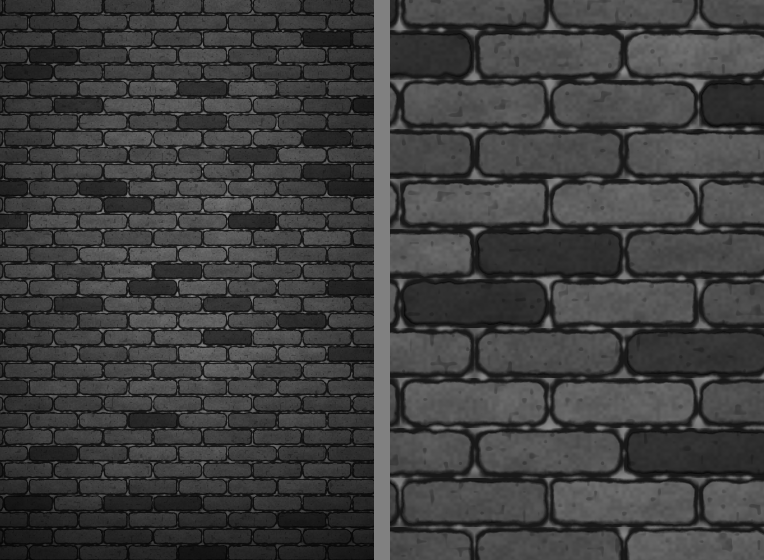
Left: the whole. Right: its middle third, enlarged.
This texture is drawn by a Shadertoy shader. Its source:

```glsl
// Dark grey running-bond brick wall with worn mortar joints and a soft vignette.

const float ROWS = 33.77;         // brick courses in the canvas height
const float BRICK_LENGTH = 3.0;   // brick pitch, in course heights
const vec2 WALL_SHIFT = vec2(-0.22, 0.143);

float hash(vec2 p) {
    vec3 q = fract(vec3(p.xyx) * 0.1031);
    q += dot(q, q.yzx + 33.33);
    return fract((q.x + q.y) * q.z);
}

float noise(vec2 p) {
    vec2 i = floor(p), f = fract(p);
    f = f * f * (3.0 - 2.0 * f);
    return mix(mix(hash(i), hash(i + vec2(1, 0)), f.x),
               mix(hash(i + vec2(0, 1)), hash(i + vec2(1, 1)), f.x), f.y);
}

float fbm(vec2 p) {
    float sum = 0.0, weight = 0.5;
    for (int i = 0; i < 4; i++) {
        sum += weight * noise(p);
        p = p * 2.03 + 17.1;
        weight *= 0.5;
    }
    return sum / 0.9375;
}

float roundedBox(vec2 p, vec2 halfSize, float radius) {
    vec2 q = abs(p) - halfSize + radius;
    return length(max(q, 0.0)) + min(max(q.x, q.y), 0.0) - radius;
}

// Base tone of one brick: mostly mid grey, now and then much darker.
float brickTone(vec2 id) {
    float tone = mix(0.295, 0.395, hash(id + 11.0));
    return tone * (hash(id + 47.0) < 0.11 ? 0.58 : 1.0);
}

// Brick face with blotches, grain, dark pits and a slightly lit upper part.
float brickFace(vec2 p, vec2 local, vec2 id) {
    float blotch = fbm(p * vec2(1.3, 2.6) + id * 3.7);
    float grain = noise(p * 13.0);
    float pits = smoothstep(0.80, 0.95, noise(p * 7.0 + 90.0));
    float shade = 0.80 + 0.28 * blotch + 0.16 * (grain - 0.5) + 0.10 * local.y;
    return brickTone(id) * (shade + 0.06) * (1.0 - 0.22 * pits);
}

// Joint: dark crevice beside the brick, pale crumbly mortar further out.
float mortarTone(vec2 p, float dist) {
    float crumbs = noise(p * 6.0 + 31.0);
    float pale = smoothstep(0.02, 0.13, dist + 0.08 * (crumbs - 0.5));
    return mix(0.10, 0.34 + 0.22 * crumbs, pale);
}

float vignette(vec2 uv) {
    vec2 d = uv - vec2(0.5, 0.56);
    float glow = exp(-1.6 * d.x * d.x - 1.7 * d.y * d.y);
    return glow * mix(0.70, 1.0, smoothstep(0.0, 0.16, uv.y));
}

void mainImage(out vec4 fragColor, in vec2 fragCoord) {
    vec2 uv = fragCoord / iResolution.xy;
    float pixel = ROWS / iResolution.y;

    // Wall position in course heights, measured down from the top
    vec2 p = vec2(fragCoord.x, iResolution.y - fragCoord.y) * pixel + WALL_SHIFT;
    float row = floor(p.y);
    float along = p.x / BRICK_LENGTH - 0.5 * mod(row, 2.0);
    vec2 id = vec2(floor(along), row) + 20.0;
    vec2 local = vec2((fract(along) - 0.5) * BRICK_LENGTH, 0.5 - fract(p.y));

    // Uneven outline with a different corner rounding on each brick
    float radius = mix(0.14, 0.34, hash(id + 5.0));
    float chips = 0.09 * (fbm(p * 4.5) - 0.5);
    float dist = roundedBox(local, vec2(1.435, 0.425), radius) + chips;

    // Crevice shadow creeps onto the face, more under the lower edge
    float reach = mix(0.05, 0.09, smoothstep(0.2, -0.4, local.y));
    float edge = smoothstep(-reach, 0.0, dist) * (0.45 + 0.4 * noise(p * 3.0));
    float face = brickFace(p, local, id) * (1.0 - edge);

    float cover = smoothstep(-0.5 * pixel, 0.5 * pixel, dist);
    float wall = mix(face, mortarTone(p, dist), cover);
    fragColor = vec4(vec3(wall * vignette(uv)), 1.0);
}
```
